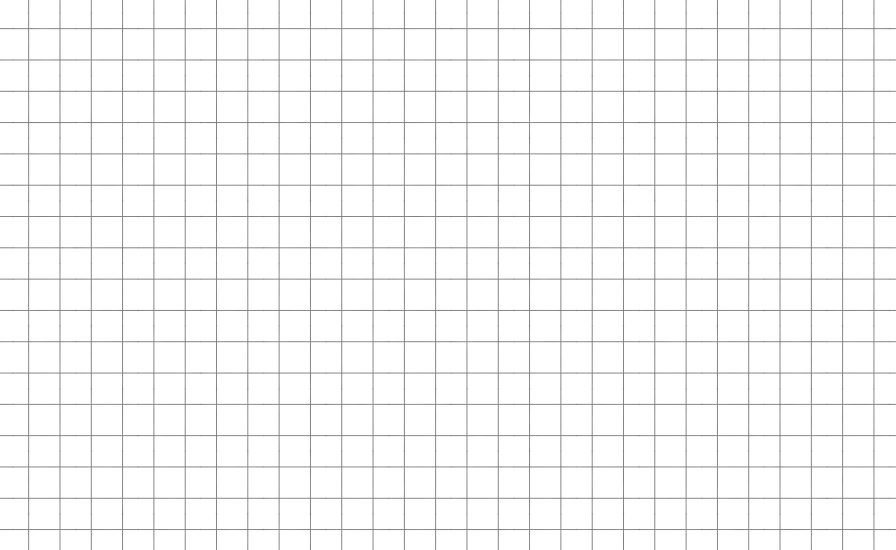
A WebGL 1 fragment shader for this pattern:

```glsl
precision highp float;
// Fine grey square grid on white paper: 28 upright and 17 level rules.
// Each rule is a box-filtered thin stripe; gradient noise varies its ink a
// little, and faint ticks sit halfway along every second cell side.

uniform vec2 u_resolution;

// Lengths are fractions of the canvas width.
const float PITCH = 0.03494;
const vec2 FIRST_RULE = vec2(0.0320, 0.0320); // from the upper left corner
const float RULE_WIDTH = 0.00104;
const float TICK_WIDTH = 0.0026;
const float TICK_LENGTH = 0.0016;
const float TICK_STRENGTH = 0.10;
const float INK_VARIATION = 0.12;
const float NOISE_SCALE = 70.0;
const vec3 PAPER = vec3(1.0);
const vec3 INK = vec3(0.49);

vec2 hashGradient(vec2 cell) {
  float angle = 6.2832 * fract(sin(dot(cell, vec2(127.1, 311.7))) * 43758.5);
  return vec2(cos(angle), sin(angle));
}

float gradientNoise(vec2 p) {
  vec2 i = floor(p);
  vec2 f = fract(p);
  vec2 s = f * f * f * (f * (f * 6.0 - 15.0) + 10.0);
  vec2 e = vec2(1.0, 0.0);
  float low = mix(dot(hashGradient(i), f),
                  dot(hashGradient(i + e.xy), f - e.xy), s.x);
  float high = mix(dot(hashGradient(i + e.yx), f - e.yx),
                   dot(hashGradient(i + e.xx), f - e.xx), s.x);
  return mix(low, high, s.y);
}

// Share of a pixel covered by a stripe whose centre is dist away.
float stripeCoverage(float dist, float width, float pixel) {
  float overlap = 0.5 * (width + pixel) - abs(dist);
  return clamp(overlap / pixel, 0.0, min(1.0, width / pixel));
}

// Ink of the rules crossing one axis; along runs down the rule's length.
float ruleInk(float across, float along, float pixel) {
  float dist = (fract(across + 0.5) - 0.5) * PITCH;
  float rule = stripeCoverage(dist, RULE_WIDTH, pixel);

  // Ticks at the middle of odd-numbered cells
  float oddCell = mod(floor(along), 2.0);
  float middle = (fract(along) - 0.5) * PITCH;
  float tick = oddCell * stripeCoverage(dist, TICK_WIDTH, pixel)
             * stripeCoverage(middle, TICK_LENGTH, pixel);
  return min(rule + TICK_STRENGTH * tick, 1.0);
}

void main() {
  float pixel = 1.0 / u_resolution.x;
  vec2 p = vec2(gl_FragCoord.x, u_resolution.y - gl_FragCoord.y) * pixel;
  vec2 grid = (p - FIRST_RULE) / PITCH;

  float upright = ruleInk(grid.x, grid.y, pixel);
  float level = ruleInk(grid.y, grid.x, pixel);
  float ink = 1.0 - (1.0 - upright) * (1.0 - level);

  // Slight unevenness of the ink
  ink *= 1.0 + INK_VARIATION * gradientNoise(p * NOISE_SCALE);
  gl_FragColor = vec4(mix(PAPER, INK, clamp(ink, 0.0, 1.0)), 1.0);
}
```
